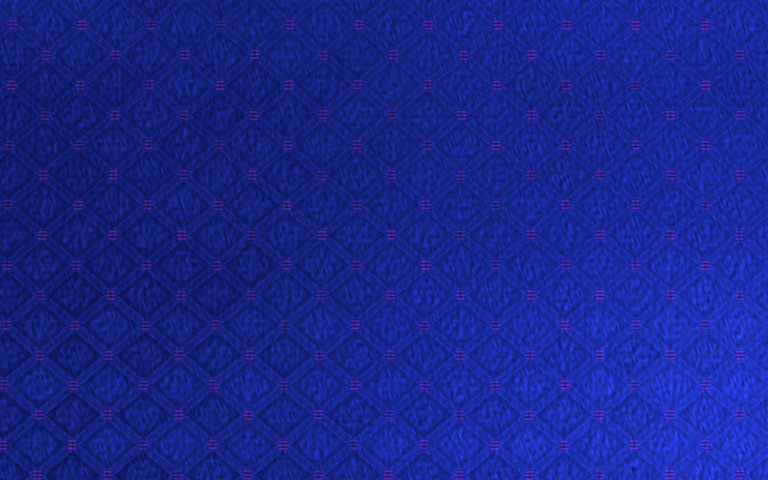
Reproduce this texture procedurally as a WebGL 1 fragment shader.

```glsl
precision highp float;
// Blue woven brocade: a diamond lattice of beaded bands with purple knots
// at the crossings and a soft floral medallion in every diamond. Thread
// grain is embossed noise; broad uneven light falls from the lower right.

uniform vec2 u_resolution;

const vec2 REPEATS = vec2(11.0, 8.0);        // diamonds across and down
const float ROW_PHASE = 0.583;               // height of first knot row
const float BAND_HALF = 0.105;               // lattice units
const float BEAD_OFFSET = 0.070;
const float BEADS_PER_EDGE = 13.0;
const float MEDALLION_SIZE = 0.56;
const vec2 KNOT_HALF = vec2(0.0085, 0.0105); // canvas heights
const float KNOT_ROW_PITCH = 0.0076;
const vec2 THREAD_SCALE = vec2(215.0, 120.0);
const float GRAIN_DEPTH = 0.36;
const vec3 DEEP_BLUE = vec3(0.035, 0.070, 0.280);
const vec3 BRIGHT_BLUE = vec3(0.160, 0.245, 0.920);
const vec3 KNOT_PURPLE = vec3(0.460, 0.160, 0.720);
const float TAU = 6.2831853;

float hash(vec2 p) {
  return fract(sin(dot(p, vec2(127.1, 311.7))) * 43758.5453);
}

float noise(vec2 p) {
  vec2 i = floor(p), f = fract(p);
  f = f * f * (3.0 - 2.0 * f);
  return mix(mix(hash(i), hash(i + vec2(1.0, 0.0)), f.x),
             mix(hash(i + vec2(0.0, 1.0)), hash(i + 1.0), f.x), f.y);
}

// Signed relief of slanted threads lit from the upper left
float threadGrain(vec2 p) {
  vec2 t = vec2(p.x + 0.35 * p.y, p.y) * THREAD_SCALE;
  return noise(t) - noise(t + vec2(0.9, -0.6));
}

// Broad sheen across the cloth
float sheen(vec2 uv) {
  vec2 glow = (uv - vec2(0.97, 0.06)) * vec2(1.9, 1.8);
  float light = 0.26 + 0.21 * smoothstep(0.25, 1.0, uv.x);
  light += 0.24 * exp(-dot(glow, glow));
  light += 0.08 * smoothstep(0.5, 0.0, uv.y);
  light += 0.08 * smoothstep(0.75, 1.0, uv.y);
  return light + 0.07 * (noise(uv * vec2(4.0, 5.0)) - 0.5);
}

// Two rows of beads along one lattice direction
float beadRows(float across, float along) {
  float row = (abs(across) - BEAD_OFFSET) / 0.027;
  return exp(-row * row) * (0.5 + 0.5 * cos(TAU * BEADS_PER_EDGE * along));
}

// Mirrored petals around a small heart
float floralMotif(vec2 m) {
  vec2 a = abs(m);
  float radius = length(a);
  float petals = cos(6.0 * atan(a.y, a.x + 0.001) + 9.0 * radius);
  float veins = cos(a.x * 26.0) * cos(a.y * 17.0);
  return 0.6 * petals * smoothstep(0.08, 0.25, radius) + 0.4 * veins;
}

void main() {
  vec2 uv = gl_FragCoord.xy / u_resolution;
  float aspect = u_resolution.x / u_resolution.y;
  vec2 p = vec2(uv.x * aspect, uv.y);
  float soft = 10.5 / u_resolution.y;

  // Lattice coordinates: bands lie on integers, with a slight cloth skew
  float skew = mix(0.02 + 0.17 * uv.y, 0.10, uv.x);
  vec2 q = uv * REPEATS - vec2(skew, ROW_PHASE);
  q += 0.025 * (vec2(noise(p * 9.0), noise(p * 9.0 + 31.0)) - 0.5);
  vec2 r = vec2(q.x + q.y, q.x - q.y);
  vec2 cell = floor(r);
  vec2 node = floor(r + 0.5);
  vec2 d = r - node;
  float edge = min(abs(d.x), abs(d.y));

  // Diamond-local coordinates, tips at -1 and 1
  vec2 f = r - cell - 0.5;
  vec2 m = vec2(f.x + f.y, f.x - f.y);
  float shape = mix(abs(m.x) + abs(m.y), length(m), 0.5);

  // Region masks
  float band = 1.0 - smoothstep(BAND_HALF - soft, BAND_HALF + soft, edge);
  float medallion = 1.0 - smoothstep(MEDALLION_SIZE - 0.08, MEDALLION_SIZE + 0.04, shape);
  float ring = (1.0 - band) * (1.0 - medallion);
  float groove = exp(-pow((edge - BAND_HALF - 0.025) / 0.03, 2.0));
  float beads = max(beadRows(d.x, r.y), beadRows(d.y, r.x));

  // Figure is clearest low on the left; rows alternate there
  float clarity = mix(1.0, 0.45, smoothstep(0.1, 0.8, uv.y)) * mix(1.0, 0.7, uv.x);
  float rowTone = 1.0 - 2.0 * mod(cell.x - cell.y, 2.0);
  float tone = sheen(uv);
  tone += 0.035 * rowTone * smoothstep(0.55, 0.1, uv.y) * (1.0 - band);
  tone += 0.04 * (hash(cell) - 0.5);
  tone += clarity * (0.05 * band - 0.09 * ring + 0.04 * medallion);
  tone += clarity * medallion * 0.09 * floralMotif(m);
  tone += 0.17 * beads - 0.07 * groove - 0.05 * band * (1.0 - beads);

  // Thread relief, finer and quieter in the ring
  float weave = cos(p.x * 900.0) * cos(p.y * 760.0);
  tone += threadGrain(p) * GRAIN_DEPTH * (0.6 + 0.4 * medallion) * (0.6 + tone);
  tone += 0.035 * weave * ring;
  vec3 color = mix(DEEP_BLUE, BRIGHT_BLUE, clamp(tone, -0.12, 1.15));

  // Stitched knots: three short purple rows split by a centre thread
  vec2 k = vec2(d.x + d.y, d.x - d.y) * 0.5 / REPEATS * vec2(aspect, 1.0);
  vec2 inside = 1.0 - smoothstep(KNOT_HALF - 0.002, KNOT_HALF + 0.002, abs(k));
  float stitch = 0.5 + 0.5 * cos(TAU * k.y / KNOT_ROW_PITCH);
  stitch *= 0.55 + 0.45 * smoothstep(0.0, 0.004, abs(k.x));
  float knot = inside.x * inside.y;
  color *= 1.0 - 0.3 * knot * (1.0 - stitch);
  float wear = 0.5 + 0.4 * hash(node + 17.0);
  color = mix(color, KNOT_PURPLE * (0.65 + 0.7 * tone), knot * stitch * wear);

  gl_FragColor = vec4(color, 1.0);
}
```
